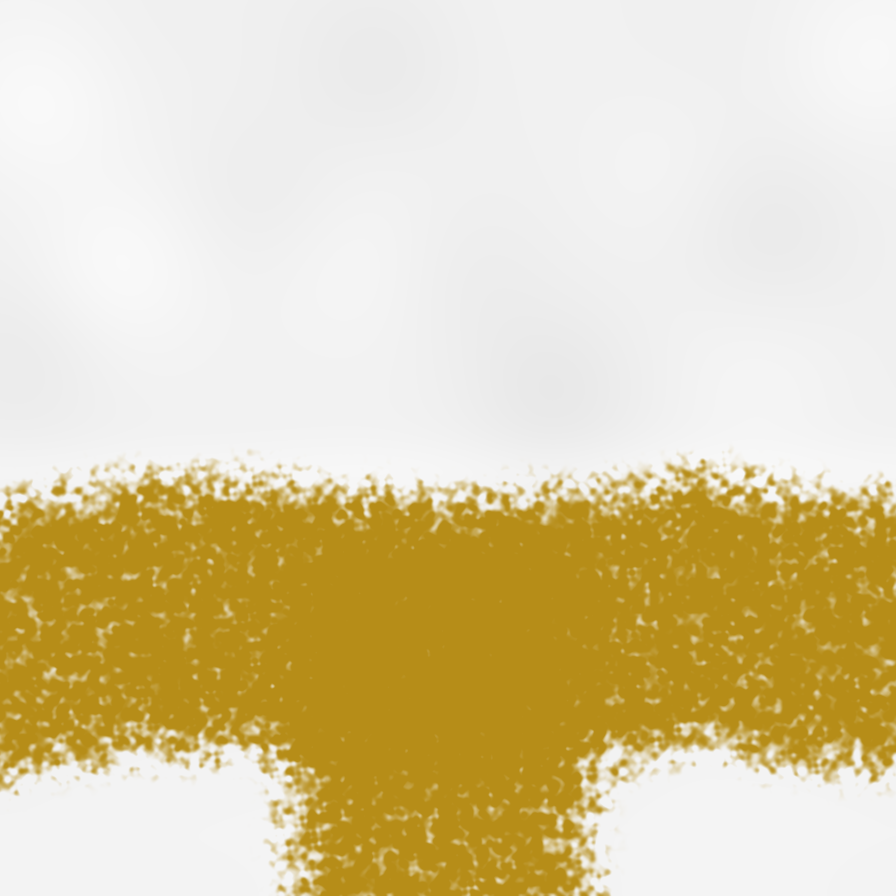
This background is drawn by a WebGL 2 fragment shader. Its source:

```glsl
#version 300 es
precision highp float;
// Pale cloudy paper with a softly stippled gold bar and a short stem below it.

#define GOLD vec3(0.714, 0.553, 0.094)
#define PAPER 0.945
#define BAR_Y 0.303
#define STEM_X 0.49
#define PEAK_DENSITY 0.93
#define WAVE_HEIGHT 0.013
#define WAVE_PERIOD 0.52
#define GRAIN_SCALE 115.0
#define GRAIN_CONTRAST 1.25
#define SOFTNESS 0.36

uniform vec2 u_resolution;
out vec4 fragColor;

float hash(vec2 p) {
    return fract(sin(dot(p, vec2(127.1, 311.7))) * 43758.5453);
}

float valueNoise(vec2 p) {
    vec2 cell = floor(p);
    vec2 f = fract(p);
    f = f * f * (3.0 - 2.0 * f);
    float low = mix(hash(cell), hash(cell + vec2(1.0, 0.0)), f.x);
    float high = mix(hash(cell + vec2(0.0, 1.0)), hash(cell + 1.0), f.x);
    return mix(low, high, f.y);
}

// Soft light and shade: xy is the centre, z the signed strength.
const vec3 CLOUDS[12] = vec3[12](
    vec3(0.04, 0.88, 0.030), vec3(0.13, 0.70, 0.030),
    vec3(0.40, 0.70, 0.014), vec3(0.97, 0.93, 0.024),
    vec3(0.74, 0.81, 0.014), vec3(0.85, 0.57, 0.014),
    vec3(0.42, 0.92, -0.022), vec3(0.29, 0.79, -0.018),
    vec3(0.62, 0.56, -0.030), vec3(0.86, 0.74, -0.022),
    vec3(0.52, 0.69, -0.014), vec3(0.03, 0.60, -0.018));

float paperShade(vec2 p) {
    float shade = PAPER + 0.012 * (valueNoise(p * 5.0) - 0.5);
    for (int i = 0; i < 12; i++) {
        vec2 d = p - CLOUDS[i].xy;
        shade += CLOUDS[i].z * exp(-dot(d, d) / 0.009);
    }
    // Paler rim where the paper meets the paint
    float rim = (p.y - 0.475) / 0.035;
    shade += 0.018 * exp(-rim * rim);
    return shade + 0.012 * (1.0 - smoothstep(0.05, 0.25, p.y));
}

// Paint density: a wavy bar joined by the stem
float paintDensity(vec2 p) {
    float wave = WAVE_HEIGHT * cos(6.2832 * (p.x - 0.25) / WAVE_PERIOD);
    wave += 0.016 * (valueNoise(vec2(p.x * 14.0, 3.0)) - 0.5);
    float bar = 1.0 - smoothstep(0.095, 0.200, abs(p.y - BAR_Y - wave));
    float stem = 1.0 - smoothstep(0.10, 0.22, abs(p.x - STEM_X));
    stem *= 1.0 - smoothstep(0.33, 0.46, p.y);
    return PEAK_DENSITY * (bar + stem * (1.0 - 0.65 * bar));
}

// Fine mottling that breaks up the paint
float grain(vec2 p) {
    float n = 0.6 * valueNoise(p * GRAIN_SCALE);
    n += 0.4 * valueNoise(mat2(0.8, 0.6, -0.6, 0.8) * p * GRAIN_SCALE * 1.6 + 19.0);
    return 0.5 + GRAIN_CONTRAST * (n - 0.5);
}

void main() {
    vec2 p = gl_FragCoord.xy / u_resolution;
    float density = paintDensity(p);
    float cover = smoothstep(-SOFTNESS, SOFTNESS, density - grain(p));
    cover *= smoothstep(0.0, 0.25, density);
    fragColor = vec4(mix(vec3(paperShade(p)), GOLD, cover), 1.0);
}
```
